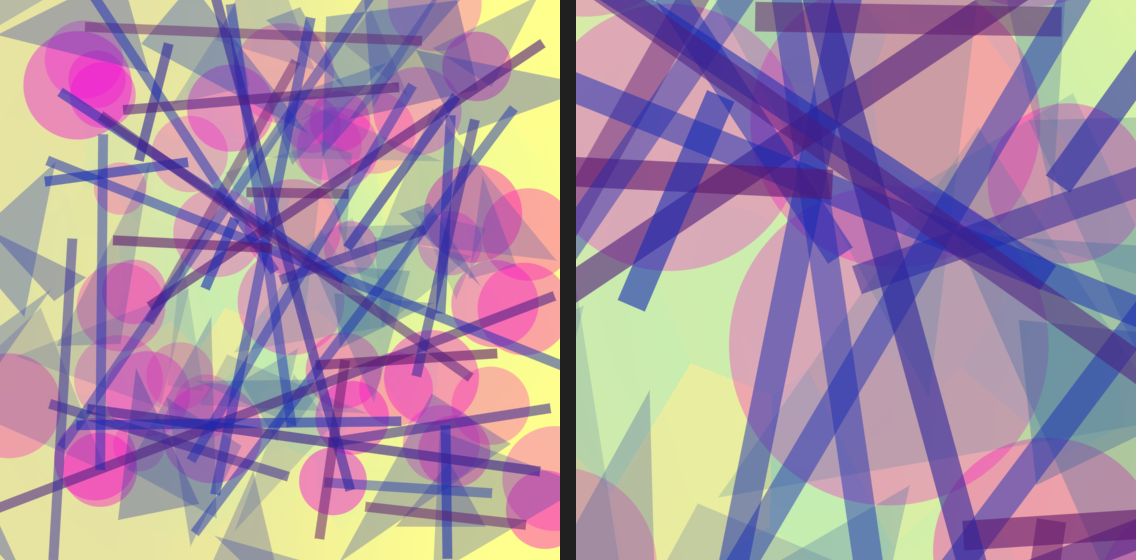
Left, the full canvas; right, a detail of the centre.
This background is drawn by a Shadertoy shader. Its source:

```glsl
// Translucent collage on a soft yellow gradient: faint cellular facets,
// pink discs, slate triangles and long blunt bars, scattered by hashes
// and blended in that order.

vec4 hash4(float n) {
    vec4 p = fract(n * vec4(.1031, .1030, .0973, .1099));
    p += dot(p, p.wzxy + 33.33);
    return fract((p.xxyz + p.yzzw) * p.zywx);
}

vec2 polar(float angle) { return vec2(cos(angle), sin(angle)); }

// Signed distance to the line a-b, negative on its left side
float edge(vec2 p, vec2 a, vec2 b) {
    vec2 d = normalize(b - a);
    return dot(p - a, vec2(d.y, -d.x));
}

// Distance to a square-ended bar from a to b
float bar(vec2 p, vec2 a, vec2 b, float halfWidth) {
    vec2 along = normalize(b - a), q = p - .5 * (a + b);
    vec2 local = vec2(dot(q, along), dot(q, vec2(-along.y, along.x)));
    vec2 d = abs(local) - vec2(.5 * length(b - a), halfWidth);
    return max(d.x, d.y);
}

// Random value of the nearest cell
vec4 facet(vec2 p) {
    vec2 cell = floor(p);
    float nearest = 9.;
    vec4 value = vec4(0);
    for (int y = -1; y <= 1; y++)
    for (int x = -1; x <= 1; x++) {
        vec2 c = cell + vec2(x, y);
        vec4 h = hash4(c.x + 57. * c.y + 400.);
        float d = length(c + h.xy - p);
        if (d < nearest) { nearest = d; value = h; }
    }
    return value;
}

void mainImage(out vec4 fragColor, in vec2 fragCoord) {
    vec2 p = fragCoord / iResolution.xy;
    float soft = .9 / iResolution.y;

    // Yellow gradient with a minty, faceted middle
    vec3 color = mix(vec3(.91, .89, .63), vec3(1., 1., .55), smoothstep(.2, .9, p.x));
    float middle = exp(-9. * dot(p - .5, p - .5));
    vec4 cell = facet(p * vec2(13., 10.) + .4 * p.yx);
    vec3 tint = mix(vec3(.68, .93, .74), vec3(.93, .94, .62), cell.z * cell.z);
    color = mix(color, tint, middle * (.5 + .35 * cell.w));

    // Pink discs, more than half of them gathered in four groups
    for (int i = 0; i < 46; i++) {
        vec4 h = hash4(float(i) + 11.);
        vec4 k = hash4(float(i) + 611.);
        vec2 center = h.xy;
        if (i % 5 > 1) {
            float group = float(i % 4);
            vec2 hub = vec2(.5) + vec2(.32, .29) * polar(group * 1.571 + .65);
            center = hub + .19 * sqrt(h.x) * polar(6.283 * h.y);
        }
        float radius = mix(.045, .098, h.z);
        float cover = smoothstep(soft, -soft, length(p - center) - radius);
        vec3 pink = mix(vec3(1., .12, .68), vec3(.93, .02, .88), k.x);
        color = mix(color, pink, cover * mix(.26, .44, k.y));
    }

    // Slate triangles, tinted teal towards the middle
    for (int i = 0; i < 46; i++) {
        vec4 h = hash4(float(i) + 101.);
        vec4 k = hash4(float(i) + 731.);
        float radius = mix(.08, .19, h.z), turn = 6.283 * h.w;
        vec2 a = h.xy + radius * polar(turn);
        vec2 b = h.xy + radius * polar(turn + .5 + 1.5 * k.x);
        vec2 c = h.xy + radius * polar(turn + 2.7 + 1.8 * k.y);
        float d = max(edge(p, a, b), max(edge(p, b, c), edge(p, c, a)));
        float central = exp(-12. * dot(h.xy - .5, h.xy - .5));
        vec3 slate = mix(vec3(.24, .18, .57), vec3(.12, .22, .72), k.z);
        slate = mix(slate, vec3(.25, .55, .62), central * .8);
        color = mix(color, slate, smoothstep(soft, -soft, d) * mix(.17, .37, k.w));
    }

    // Long bars, every third one nearly level or upright
    for (int i = 0; i < 35; i++) {
        vec4 h = hash4(float(i) + 211.);
        vec4 k = hash4(float(i) + 853.);
        vec2 a = .02 + .96 * h.xy, b = .02 + .96 * h.zw;
        if (i % 6 == 0) b.y = a.y + .06 * (k.z - .5);
        if (i % 6 == 3) b.x = a.x + .06 * (k.z - .5);
        vec2 reach = normalize(b - a) * .06;
        float d = bar(p, a - reach, b + reach, .0088);
        vec3 ink = mix(vec3(.36, .08, .42), vec3(.08, .16, .70), smoothstep(.15, .7, k.x));
        color = mix(color, ink, smoothstep(soft, -soft, d) * mix(.42, .62, k.y));
    }

    fragColor = vec4(color, 1.);
}
```
